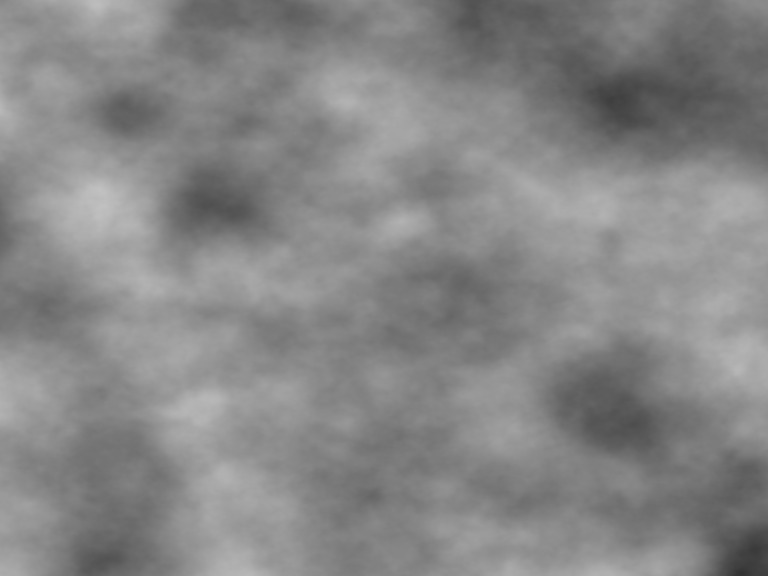
Write a Shadertoy shader that draws this texture.

```glsl
// Soft grey clouds: layered value noise, stretched sideways.

const float CELLS_HIGH = 6.0;     // largest noise cells per canvas height
const float STRETCH = 1.36;       // width of a cloud relative to its height
const int OCTAVES = 6;
const float GAIN = 0.5;           // strength of each finer layer
const float LACUNARITY = 2.0;     // frequency step between layers
const float TURN = 0.5;           // rotation between layers, hides the grid
const float MEAN_GREY = 0.502;
const float CONTRAST = 0.71;
const vec2 LAYER_SHIFT = vec2(17.3, 9.1);

// Integer hash of a lattice point, 0 to 1
float hash(ivec2 cell) {
    uvec2 q = uvec2(cell) * uvec2(1597334673u, 3812015801u);
    uint n = (q.x ^ q.y) * 1597334673u;
    n = (n ^ (n >> 15)) * 2246822519u;
    n ^= n >> 13;
    return float(n >> 8) / 16777216.0;
}

// Smoothly blended lattice values
float valueNoise(vec2 p) {
    ivec2 cell = ivec2(floor(p));
    vec2 f = fract(p);
    vec2 blend = f * f * (3.0 - 2.0 * f);
    float low = mix(hash(cell), hash(cell + ivec2(1, 0)), blend.x);
    float high = mix(hash(cell + ivec2(0, 1)), hash(cell + ivec2(1, 1)), blend.x);
    return mix(low, high, blend.y);
}

// Sum of ever finer layers, centred on zero
float clouds(vec2 p) {
    float c = cos(TURN), s = sin(TURN);
    mat2 nextLayer = LACUNARITY * mat2(c, s, -s, c);
    float sum = 0.0, total = 0.0, amplitude = 1.0;
    for (int i = 0; i < OCTAVES; i++) {
        sum += amplitude * (valueNoise(p) - 0.5);
        total += amplitude;
        amplitude *= GAIN;
        p = nextLayer * p + LAYER_SHIFT;
    }
    return sum / total;
}

void mainImage(out vec4 fragColor, in vec2 fragCoord) {
    vec2 p = fragCoord / iResolution.y * CELLS_HIGH;
    p.x /= STRETCH;
    float grey = MEAN_GREY + CONTRAST * clouds(p + LAYER_SHIFT);
    fragColor = vec4(vec3(clamp(grey, 0.0, 1.0)), 1.0);
}
```
